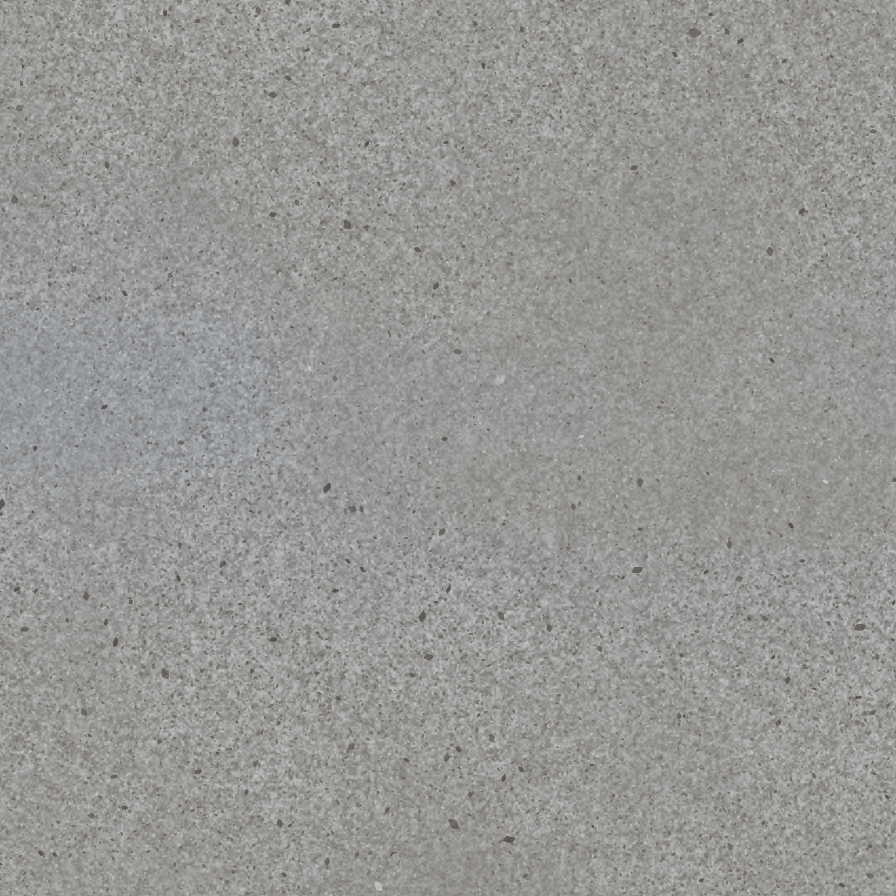
Reproduce this texture procedurally as a Shadertoy shader.

```glsl
#define BASE_COLOR vec3(0.598, 0.594, 0.586)
#define COOL_TINT vec3(-0.018, -0.005, 0.014)
#define DARK_COLOR vec3(0.39, 0.365, 0.345)
#define STONE_COLOR vec3(0.31, 0.29, 0.27)
#define LIGHT_COLOR vec3(0.77, 0.77, 0.76)
#define GRAIN_SCALE 250.0
#define GRAIN_CONTRAST 0.18
#define DARK_DENSITY 0.34
#define LIGHT_DENSITY 0.34
#define STONE_DENSITY 0.05

vec3 hash3(vec2 cell, float seed) {
    vec3 p = fract(vec3(cell.xyx + seed * 17.31) * vec3(0.1031, 0.1030, 0.0973));
    p += dot(p, p.yxz + 33.33);
    return fract((p.xxy + p.yzz) * p.zyx);
}

float valueNoise(vec2 p, float seed) {
    vec2 cell = floor(p), f = fract(p);
    f = f * f * (3.0 - 2.0 * f);
    float bottom = mix(hash3(cell, seed).x, hash3(cell + vec2(1, 0), seed).x, f.x);
    float top = mix(hash3(cell + vec2(0, 1), seed).x, hash3(cell + 1.0, seed).x, f.x);
    return mix(bottom, top, f.y);
}

float fbm(vec2 p, float seed) {
    float sum = 0.0, weight = 0.5;
    for (int i = 0; i < 5; i++) {
        sum += weight * valueNoise(p, seed + float(i));
        p = mat2(1.6, 1.2, -1.2, 1.6) * p;
        weight *= 0.5;
    }
    return sum / 0.97;
}

// Coverage of scattered angular chips; radius is in canvas units
float chips(vec2 uv, float scale, float radius, float density, float seed) {
    vec2 home = floor(uv * scale);
    float pixel = 1.0 / iResolution.y, cover = 0.0;
    for (int y = -1; y <= 1; y++)
    for (int x = -1; x <= 1; x++) {
        vec2 cell = home + vec2(x, y);
        vec3 place = hash3(cell, seed), form = hash3(cell, seed + 5.0);
        float angle = 6.2832 * form.x;
        vec2 q = uv - (cell + place.xy) / scale;
        q = mat2(cos(angle), sin(angle), -sin(angle), cos(angle)) * q;
        q.x *= mix(1.0, 1.7, form.y);
        q.y += 0.3 * q.x;
        float size = radius * mix(0.55, 1.3, form.z * form.z);
        float dist = mix(length(q), max(abs(q.x), abs(q.y)), 0.6) - size;
        float mask = 1.0 - smoothstep(-0.6 * pixel, 0.6 * pixel, dist);
        cover = max(cover, mask * step(place.z, density) * mix(0.6, 1.0, form.y));
    }
    return cover;
}

void mainImage(out vec4 fragColor, in vec2 fragCoord) {
    vec2 uv = fragCoord / iResolution.y;

    // Coarse areas carry more chips; a smoother, cooler band crosses the middle
    float band = exp(-pow((uv.y - 0.56) / 0.17, 2.0));
    float broad = fbm(uv * vec2(2.5, 4.0) + 3.0, 1.0);
    float patches = fbm(uv * vec2(10.0, 9.0), 9.0);
    float coarse = smoothstep(0.25, 0.85, 0.6 * patches + 0.6 * broad - 0.28 * band + 0.04);
    float cool = band * smoothstep(0.35, 0.65, broad + 0.1 * (0.5 - uv.x));

    // Fine sandy grain, warmer where it is darker
    float grain = 0.5 * valueNoise(uv * GRAIN_SCALE, 20.0)
                + 0.6 * valueNoise(uv.yx * GRAIN_SCALE * 1.7, 21.0)
                + 0.25 * valueNoise(uv * GRAIN_SCALE * 0.5, 22.0) - 0.675;
    float shade = grain * GRAIN_CONTRAST * mix(0.85, 1.35, coarse);
    shade += 0.05 * (broad - 0.5) + 0.03 * (patches - 0.5);
    vec3 color = BASE_COLOR + COOL_TINT * cool + shade * vec3(1.0, 1.07, 1.11);

    // Small light and dark chips
    float light = chips(uv, 140.0, 0.0016, LIGHT_DENSITY * mix(0.35, 1.6, coarse), 31.0);
    float dark = chips(uv, 125.0, 0.0018, DARK_DENSITY * mix(0.15, 1.7, coarse), 42.0);
    color = mix(color, LIGHT_COLOR, 0.75 * light);
    color = mix(color, DARK_COLOR, 0.8 * dark);

    // Sparse larger stones
    float pale = chips(uv, 22.0, 0.0042, STONE_DENSITY * 0.6, 53.0);
    float medium = chips(uv, 50.0, 0.0030, STONE_DENSITY * mix(0.3, 3.0, coarse), 64.0);
    float stone = chips(uv, 24.0, 0.0046, STONE_DENSITY * mix(0.5, 2.0, coarse), 75.0);
    color = mix(color, LIGHT_COLOR + 0.03, 0.85 * pale);
    color = mix(color, STONE_COLOR + 0.3 * shade, 0.85 * max(medium, stone));

    fragColor = vec4(clamp(color, 0.0, 1.0), 1.0);
}
```
